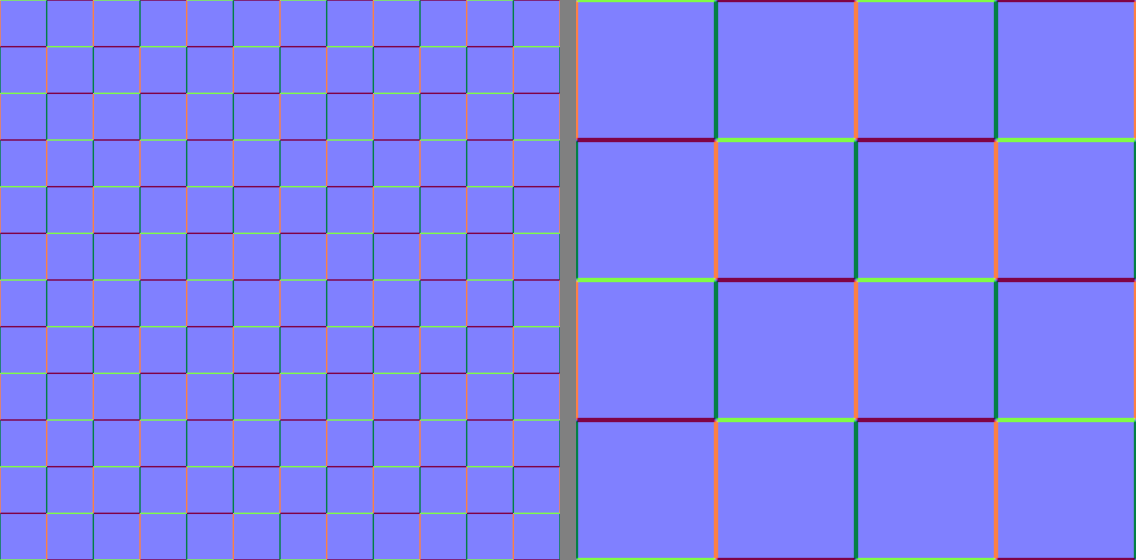
Left, the full canvas; right, a detail of the centre.
Give the GLSL for this texture map, as a WebGL 1 fragment shader.

```glsl
precision highp float;
// Tangent-space normal map of a checkerboard of raised and sunken flat squares.
// Thin bevels are centred on the cell borders; each one tilts from the raised
// square towards the sunken one, so its direction alternates along the line.

#define CELLS 12.0         // squares across and down, even so that it tiles
#define BEVEL_WIDTH 0.0312 // bevel width as a share of one square
#define BEVEL_TILT 0.49    // change of red or green on a bevel
#define BEVEL_DROP 0.73    // loss of blue on a bevel
#define FLAT_NORMAL vec3(0.5, 0.5, 1.0)

uniform vec2 u_resolution;

// +1 for even whole numbers, -1 for odd ones
vec2 paritySign(vec2 n) {
  return 1.0 - 2.0 * mod(n, 2.0);
}

// Share of a pixel covered by a band centred on zero
vec2 bandCoverage(vec2 d, float halfWidth, float pixel) {
  vec2 right = min(d + 0.5 * pixel, vec2(halfWidth));
  vec2 left = max(d - 0.5 * pixel, vec2(-halfWidth));
  return clamp((right - left) / pixel, 0.0, 1.0);
}

void main() {
  vec2 grid = gl_FragCoord.xy / u_resolution * CELLS;
  float pixel = CELLS / min(u_resolution.x, u_resolution.y);
  float halfWidth = 0.5 * BEVEL_WIDTH;

  // Nearest border on each axis and the signed distance to it
  vec2 border = floor(grid + 0.5);
  vec2 offset = grid - border;
  vec2 cover = bandCoverage(offset, halfWidth, pixel);

  // Alternating side of the checker, eased through zero at the crossings
  vec2 ease = min(abs(offset) / max(halfWidth, 0.5 * pixel), 1.0);
  vec2 side = paritySign(floor(grid)) * ease;

  // Upright bevels lean in x, level ones lean in y
  vec2 tilt = paritySign(border) * side.yx * cover * vec2(-1.0, 1.0);
  float steepness = min(length(tilt), 1.0);

  vec3 normalColor = FLAT_NORMAL + vec3(BEVEL_TILT * tilt, -BEVEL_DROP * steepness);
  gl_FragColor = vec4(normalColor, 1.0);
}
```
